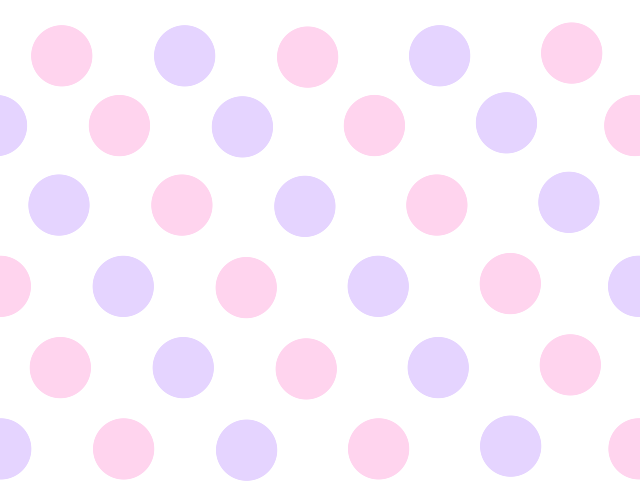
Write a Shadertoy shader that draws this pattern.

```glsl
// Staggered pastel polka dots in pink and lilac on white, with slightly uneven spacing.

#define ROWS 6
#define COLUMNS 6
#define RADIUS 0.0479
#define PITCH vec2(0.1992, 0.1270)
#define FIRST_DOT vec2(0.0990, 0.0664)
#define STAGGER 0.0964
#define PAPER vec3(1.0)
#define PINK vec3(1.0, 0.83, 0.935)
#define LILAC vec3(0.898, 0.83, 1.0)

// Smooth local bulge, used to loosen the regular grid.
float bump(float x, float sharpness) {
    return exp(-sharpness * x * x);
}

// Dot centre in canvas widths, measured from the top left.
vec2 dotCentre(float column, float row) {
    vec2 centre = FIRST_DOT + PITCH * vec2(column, row);
    centre.x -= STAGGER * mod(row, 2.0);

    // Uneven columns
    centre.x -= 0.0156 * bump(column - 2.0, 0.6);
    centre.y += 0.0020 * bump(column - 2.0, 4.0) - 0.0043 * bump(column - 4.0, 4.0);

    // Uneven rows
    centre.x -= 0.0078 * bump(row - 1.4, 1.0) + 0.0033 * bump(row - 4.0, 4.0);
    centre.y += 0.0208 * bump(row, 2.0);
    return centre;
}

// The two colours alternate along a row and swap every second row.
vec3 dotColour(int column, int row) {
    return (column + (row + 1) / 2) % 2 == 0 ? PINK : LILAC;
}

void mainImage(out vec4 fragColor, in vec2 fragCoord) {
    vec2 p = vec2(fragCoord.x, iResolution.y - fragCoord.y) / iResolution.x;
    float halfPixel = 0.5 / iResolution.x;
    vec3 colour = PAPER;

    for (int row = 0; row < ROWS; row++) {
        for (int column = 0; column < COLUMNS; column++) {
            float d = length(p - dotCentre(float(column), float(row))) - RADIUS;
            float coverage = 1.0 - smoothstep(-halfPixel, halfPixel, d);
            colour = mix(colour, dotColour(column, row), coverage);
        }
    }

    fragColor = vec4(colour, 1.0);
}
```
